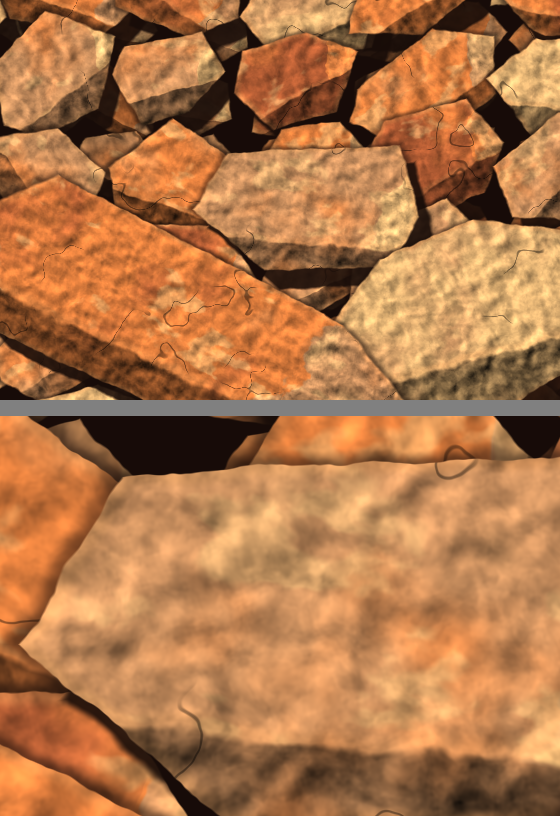
Top: the whole. Bottom: its middle third, enlarged.
A Shadertoy shader for this texture:

```glsl
// A sunlit heap of broken sandstone: angular slabs over dark gaps.
// Each rock is a convex cut of jittered half-planes with a top, a shaded side
// and a pale end; rocks are painted back to front and throw hard shadows.

const vec3 ORANGE = vec3(0.87, 0.49, 0.24);
const vec3 TAN    = vec3(0.79, 0.56, 0.37);
const vec3 SAND   = vec3(0.90, 0.71, 0.46);
const vec3 RUST   = vec3(0.66, 0.34, 0.19);
const vec3 GAP    = vec3(0.09, 0.045, 0.03);
const vec2 SHADOW_SHIFT = vec2(0.035, -0.045);
const float EDGE_ROUGHNESS = 0.014;
const float RELIEF = 0.75;
const float TAU = 6.28319;

float hash(vec2 p) {
    vec3 q = fract(p.xyx * vec3(0.1031, 0.1030, 0.0973));
    q += dot(q, q.yzx + 33.33);
    return fract((q.x + q.y) * q.z);
}

float noise(vec2 p) {
    vec2 i = floor(p), f = fract(p);
    f = f * f * (3.0 - 2.0 * f);
    return mix(mix(hash(i), hash(i + vec2(1, 0)), f.x),
               mix(hash(i + vec2(0, 1)), hash(i + vec2(1, 1)), f.x), f.y);
}

float fbm(vec2 p) {
    float sum = 0.0, amp = 0.53;
    for (int i = 0; i < 4; i++) {
        sum += amp * noise(p);
        p = mat2(1.6, 1.2, -1.2, 1.6) * p + 7.3;
        amp *= 0.5;
    }
    return sum;
}

vec2 rotate(vec2 p, float a) {
    float c = cos(a), s = sin(a);
    return vec2(c * p.x + s * p.y, c * p.y - s * p.x);
}

// Convex outline: six half-planes with jittered angle and depth
float rockDistance(vec2 q, vec2 extent, float seed) {
    float d = -1e3;
    for (int i = 0; i < 6; i++) {
        float k = float(i);
        float a = (k + 0.5 + 0.5 * (hash(vec2(seed, k)) - 0.5)) * TAU / 6.0;
        float depth = 0.8 + 0.22 * hash(vec2(seed, k + 20.0));
        d = max(d, dot(q / extent, vec2(cos(a), sin(a))) - depth);
    }
    return d * extent.y;
}

vec3 stoneColor(float tone) {
    vec3 c = mix(RUST, ORANGE, smoothstep(-0.3, 0.0, tone));
    c = mix(c, TAN, smoothstep(0.15, 0.5, tone));
    return mix(c, SAND, smoothstep(0.55, 0.95, tone));
}

vec3 shadeRock(vec2 q, vec2 extent, float d, float tone, float seed) {
    vec2 u = q / extent, m = q + seed * 0.37;
    float stain = fbm(m * 7.0), grain = fbm(m * 34.0);
    float ragged = (fbm(m * 16.0) - 0.5) * 0.3;

    // Facets: lower side in shade, one end freshly broken
    float sideLine = u.y + (hash(vec2(seed, 41.0)) - 0.5) * 0.6 * u.x + 0.46 + ragged * 0.4;
    float side = 1.0 - smoothstep(-0.025, 0.025, sideLine);
    float endLine = u.x - 0.25 * u.y - 0.62 + ragged;
    float end = smoothstep(-0.03, 0.03, endLine) * (1.0 - side);

    // Mineral stains, pale flecks and a rusty rim
    vec3 c = stoneColor(tone + (stain - 0.5) * 0.75 + 0.55 * end);
    float fleck = smoothstep(0.6, 0.72, fbm(m * vec2(13.0, 22.0) + 5.0));
    c = mix(c, SAND * 1.03, 0.5 * fleck * (1.0 - side));
    float ridge = 1.0 - smoothstep(0.0, 0.09, abs(sideLine - 0.04));
    float rim = smoothstep(-0.014, -0.002, d) + 0.6 * ridge;
    c = mix(c, mix(ORANGE, SAND, stain), 0.4 * min(rim, 1.0));

    // Relief lit from the upper left, coarser on the broken faces
    float slope = grain - fbm(m * 34.0 + vec2(-0.35, 0.45));
    float strata = fbm(m * vec2(9.0, 42.0)) - 0.5;
    float light = 1.0 + RELIEF * slope * (1.0 + side + 0.5 * end);
    light += 0.14 * (grain - 0.5) + strata * mix(0.12, 0.45, side);
    light *= mix(1.0, 0.5 + 0.14 * hash(vec2(seed, 43.0)), side);
    light *= mix(1.0, 0.8 + 0.25 * hash(vec2(seed, 44.0)), end);

    // Sparse hairline cracks
    float crack = 1.0 - smoothstep(0.001, 0.007, abs(fbm(m * 5.0 + 11.0) - 0.5));
    light *= 1.0 - 0.4 * crack * smoothstep(0.5, 0.62, noise(m * 9.0 + 3.0));
    return c * light;
}

void paintRock(inout vec3 col, vec2 p, vec2 center, vec2 extent, float tilt,
               float tone, float seed, float exposure) {
    if (length(p - center) > 1.5 * extent.x + 0.07) return;
    float aa = 1.0 / iResolution.y;
    vec2 q = rotate(p - center, tilt);
    float d = rockDistance(q, extent, seed);
    float shadeDist = rockDistance(rotate(p - center - SHADOW_SHIFT, tilt), extent, seed);
    float shade = 1.0 - smoothstep(-0.004, 0.004, shadeDist);
    float contact = 0.6 * (1.0 - smoothstep(0.0, 0.014, d));
    col = mix(col, GAP, 0.9 * max(shade, contact));
    if (d < aa) {
        vec3 stone = shadeRock(q, extent, d, tone, seed) * exposure;
        col = mix(col, stone, 1.0 - smoothstep(-aa, aa, d));
    }
}

void mainImage(out vec4 fragColor, in vec2 fragCoord) {
    vec2 p = fragCoord / iResolution.y;
    p += EDGE_ROUGHNESS * (vec2(fbm(p * 22.0), fbm(p * 22.0 + 40.0)) - 0.5);
    vec3 col = GAP;

    // Heap: a dim layer of small rocks, then a brighter layer of larger ones
    for (int layer = 0; layer < 2; layer++) {
        float front = float(layer);
        vec2 cell = mix(vec2(0.21, 0.17), vec2(0.31, 0.225), front);
        vec2 home = floor(p / cell);
        for (int j = 2; j >= -2; j--)
        for (int i = -2; i <= 1; i++) {
            vec2 id = home + vec2(float(i), float(j));
            float seed = 1.0 + 90.0 * hash(id + 31.0 + 57.0 * front);
            vec2 jitter = vec2(hash(vec2(seed, 51.0)), hash(vec2(seed, 52.0))) - 0.5;
            float size = 0.85 + 0.35 * hash(vec2(seed, 53.0));
            vec2 extent = mix(vec2(0.1, 0.075), vec2(0.17, 0.118), front) * size;
            float tilt = 1.5 * (hash(vec2(seed, 54.0)) - 0.5);
            float tone = 1.25 * hash(vec2(seed, 55.0)) - 0.3;
            paintRock(col, p, (id + 0.5 + 0.35 * jitter) * cell, extent, tilt,
                      tone, seed, mix(0.75, 1.0, front));
        }
    }
    // Foreground: a central block, then a right and a left slab leaning inward
    for (int k = 0; k < 3; k++) {
        float lean = k == 0 ? 0.0 : (k == 1 ? 1.0 : -1.0);
        float slab = abs(lean);
        vec2 center = vec2(0.78 + 0.38 * lean, 0.47 - 0.27 * slab);
        vec2 extent = mix(vec2(0.27, 0.175), vec2(0.51 - 0.07 * lean, 0.235), slab);
        paintRock(col, p, center, extent, 0.39 * lean + 0.13 * slab - 0.12,
                  0.46 + 0.42 * lean, 12.0 + 7.0 * float(k), 1.0);
    }
    fragColor = vec4(clamp(col, 0.0, 1.0), 1.0);
}
```
